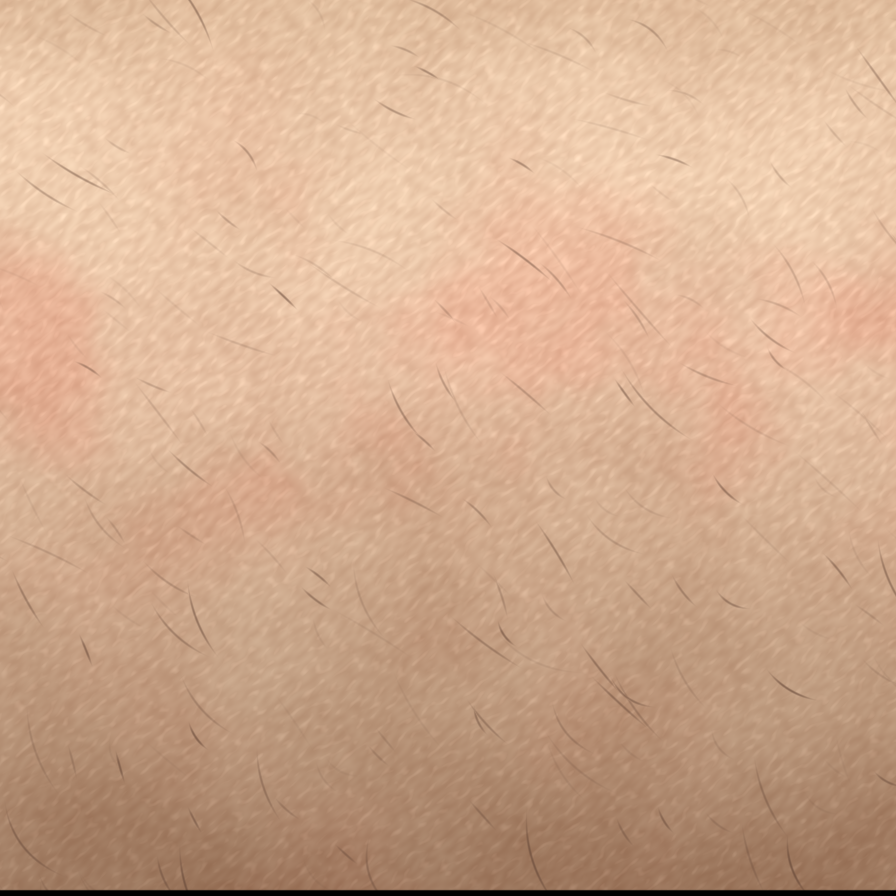
A Shadertoy shader for this texture:

```glsl
const vec3 TOP_TAN     = vec3(0.875, 0.735, 0.61);
const vec3 LIT_CREAM   = vec3(0.93, 0.795, 0.675);
const vec3 WARM_PEACH  = vec3(0.905, 0.755, 0.64);
const vec3 MID_BEIGE   = vec3(0.83, 0.685, 0.57);
const vec3 SHADE_BEIGE = vec3(0.745, 0.605, 0.495);
const vec3 DEEP_BROWN  = vec3(0.61, 0.465, 0.365);
const vec3 HAIR_BROWN  = vec3(0.42, 0.30, 0.235);
const vec3 BLUSH       = vec3(0.005, -0.055, -0.05);
const vec3 GRAIN_TINT  = vec3(0.8, 1.0, 1.0);

const float GRAIN_ANGLE    = 0.72;
const vec2  STREAK_FREQ    = vec2(58.0, 135.0);
const vec2  FLECK_FREQ     = vec2(75.0, 170.0);
const float STREAK_CONTRAST = 0.075;
const float FLECK_CONTRAST = 0.11;
const float MOTTLE_CONTRAST = 0.05;
const float HAIR_CELL      = 0.1;
const float HAIR_WIDTH     = 0.0010;
const float HAIR_SOFTNESS  = 0.0013;
const float BORDER_HEIGHT  = 0.0065;

vec2 hash2(vec2 p) {
    vec3 q = fract(vec3(p.xyx) * vec3(0.1031, 0.1030, 0.0973));
    q += dot(q, q.yzx + 33.33);
    return fract((q.xx + q.yz) * q.zy);
}

vec2 gradientDir(vec2 cell) {
    float a = 6.2832 * hash2(cell).x;
    return vec2(cos(a), sin(a));
}

float gradientNoise(vec2 p) {
    vec2 i = floor(p), f = fract(p);
    vec2 u = f * f * f * (f * (f * 6.0 - 15.0) + 10.0);
    vec2 e = vec2(0.0, 1.0);
    float low  = mix(dot(gradientDir(i), f),
                     dot(gradientDir(i + e.yx), f - e.yx), u.x);
    float high = mix(dot(gradientDir(i + e.xy), f - e.xy),
                     dot(gradientDir(i + e.yy), f - e.yy), u.x);
    return mix(low, high, u.y);
}

float fbm(vec2 p) {
    float sum = 0.0, amp = 1.0;
    for (int i = 0; i < 4; i++) {
        sum += amp * gradientNoise(p);
        p = p * 2.03 + 17.3;
        amp *= 0.5;
    }
    return sum;
}

vec2 rotate(vec2 p, float a) {
    float c = cos(a), s = sin(a);
    return vec2(c * p.x + s * p.y, c * p.y - s * p.x);
}

// Vertical light falloff from lit skin to shade
vec3 skinTone(float y) {
    vec3 col = mix(DEEP_BROWN, SHADE_BEIGE, smoothstep(-0.04, 0.25, y));
    col = mix(col, MID_BEIGE, smoothstep(0.2, 0.45, y));
    col = mix(col, WARM_PEACH, smoothstep(0.4, 0.62, y));
    col = mix(col, LIT_CREAM, smoothstep(0.6, 0.8, y));
    return mix(col, TOP_TAN, smoothstep(0.86, 1.02, y));
}

// One tapered, bent hair per grid cell; returns coverage
float hairLayer(vec2 p, float seed) {
    float cover = 0.0;
    vec2 home = floor(p / HAIR_CELL);
    for (int j = -1; j <= 1; j++)
    for (int i = -1; i <= 1; i++) {
        vec2 cell = home + vec2(i, j);
        vec2 place = hash2(cell + seed);
        vec2 shape = hash2(cell + seed + 41.7);
        vec2 look  = hash2(cell + seed + 83.1);
        vec2 root = (cell + place) * HAIR_CELL;
        float height = clamp(root.y, 0.0, 1.0);

        float angle = -mix(1.0, 0.6, height) + (shape.x - 0.5) * 0.8;
        float halfLen = mix(0.018, 0.062, shape.y * shape.y);
        float bend = mix(0.35, -0.15, height) + (look.x - 0.5) * 0.6;
        vec2 q = rotate(p - root, angle);
        float curve = bend / halfLen * 0.6;
        float d = abs(q.y - curve * q.x * q.x)
                / sqrt(1.0 + 4.0 * curve * curve * q.x * q.x);

        float t = q.x / halfLen;
        float taper = smoothstep(1.0, 0.2, abs(t - 0.12));
        float soft = max(HAIR_SOFTNESS, 0.7 / iResolution.y);
        float line = 1.0 - smoothstep(0.0, HAIR_WIDTH * taper + soft, d);
        float strength = mix(0.15, 1.0, look.y * look.y);
        cover = max(cover, line * taper * strength);
    }
    return cover;
}

void mainImage(out vec4 fragColor, in vec2 fragCoord) {
    vec2 uv = fragCoord / iResolution.y;

    // Base tone, uneven shading and blush
    float mottle = fbm(uv * 5.0 + 3.1);
    vec3 col = skinTone(uv.y + 0.03 * gradientNoise(uv * 2.3 + 9.0));
    col += MOTTLE_CONTRAST * mottle * GRAIN_TINT;
    float band = smoothstep(0.3, 0.55, uv.y) * smoothstep(0.9, 0.65, uv.y);
    float patches = smoothstep(-0.2, 0.55, fbm(uv * 4.0 + 21.0));
    col += BLUSH * patches * (0.25 + 0.75 * band);

    // Slanted skin lines and pale flecks
    float sway = 0.35 * gradientNoise(uv * 3.0 + 50.0);
    vec2 g = rotate(uv + 0.004 * gradientNoise(uv * 30.0), GRAIN_ANGLE);
    g += 0.02 * sway;
    float streaks = gradientNoise(g * STREAK_FREQ);
    float flecks = max(gradientNoise(g * FLECK_FREQ + 31.0) - 0.12, 0.0);
    float clarity = mix(0.65, 1.0, smoothstep(0.1, 0.6, uv.y));
    col += STREAK_CONTRAST * clarity * streaks * GRAIN_TINT;
    col += FLECK_CONTRAST * (flecks - 0.05);

    // Hairs, darker toward the shaded side
    float hairs = max(hairLayer(uv, 5.0), 0.8 * hairLayer(uv + 0.047, 137.0));
    col = mix(col, HAIR_BROWN, hairs * mix(0.75, 0.5, uv.y));

    // Dark strip along the lower edge
    float edge = 1.0 / iResolution.y;
    col *= smoothstep(BORDER_HEIGHT - edge, BORDER_HEIGHT + edge, uv.y);
    fragColor = vec4(clamp(col, 0.0, 1.0), 1.0);
}
```
